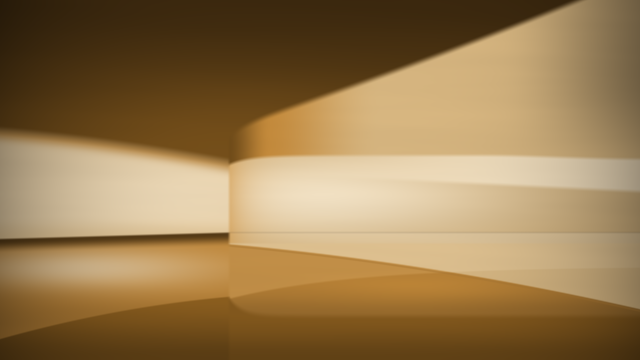
This background is drawn by a Shadertoy shader. Its source:

```glsl
// An abstract amber interior: a dark ceiling, two softly lit walls meeting at
// a corner, and a glossy floor. Curved boundaries are height functions of x,
// blended as soft layers, then finished with faint streaks and side shading.

#define CORNER_X 0.358
#define CEILING_BLUR 0.012
#define SIDE_SHADE 0.34
#define STREAK_AMOUNT 0.012

const vec3 UMBER = vec3(0.23, 0.155, 0.055);
const vec3 BROWN = vec3(0.43, 0.29, 0.095);
const vec3 AMBER = vec3(0.74, 0.52, 0.22);
const vec3 TAN   = vec3(0.84, 0.71, 0.50);
const vec3 CREAM = vec3(0.94, 0.875, 0.76);

// Soft coverage of the region above a boundary
float above(float y, float edge, float blur) {
    return smoothstep(-blur, blur, y - edge);
}

// Elliptical falloff of light
float glow(vec2 p, vec2 center, vec2 radius) {
    vec2 q = (p - center) / radius;
    return exp(-dot(q, q));
}

// Layered sines stretched sideways
float streaks(vec2 p) {
    float sum = 0.0, weight = 0.5;
    vec2 freq = vec2(5.0, 31.0);
    for (int i = 0; i < 4; i++) {
        sum += weight * sin(freq.x * p.x + 1.7 * sin(freq.y * p.y + 3.0 * p.x));
        freq *= 1.8;
        weight *= 0.55;
    }
    return sum;
}

vec3 ceilingColor(vec2 p) {
    vec3 c = mix(BROWN, UMBER, smoothstep(0.53, 1.02, p.y));
    return c * (1.0 + 0.10 * glow(p, vec2(0.34, 0.68), vec2(0.22, 0.18)));
}

vec3 leftWall(vec2 p) {
    vec3 c = mix(TAN, CREAM, 0.55 + 0.25 * glow(p, vec2(0.27, 0.46), vec2(0.2, 0.12)));
    return mix(c, TAN, 0.45 * smoothstep(0.06, 0.0, p.y - 0.34));
}

vec3 leftFloor(vec2 p, float wallBase, float px) {
    vec3 c = mix(AMBER * 0.84, AMBER, smoothstep(0.10, 0.24, p.y));
    c = mix(c, CREAM * 0.96, 0.68 * glow(p, vec2(0.13, 0.255), vec2(0.20, 0.055)));
    // Contact shadow below the wall
    c = mix(c, UMBER * 1.25, 0.9 * smoothstep(0.040, 0.004, wallBase - p.y));
    // Dark foreground with a curved rim
    float rim = 0.058 + 0.5 * p.x - 0.48 * p.x * p.x;
    vec3 front = mix(BROWN * 0.82, BROWN * 1.25, smoothstep(0.0, 0.17, p.y));
    return mix(front, c, above(p.y, rim, px));
}

vec3 rightWall(vec2 p, float d, float reflection, float px) {
    // Upper panel, dark at the corner and warm beside it
    vec3 upper = mix(BROWN, AMBER * 1.03, smoothstep(-0.005, 0.065, d));
    upper = mix(upper, TAN, smoothstep(0.045, 0.24, d));
    upper *= 1.0 - 0.22 * smoothstep(0.78, 1.0, p.x) * smoothstep(0.5, 0.8, p.y);

    // Lower panel with a broad pool of light
    vec3 lower = mix(TAN * 0.96, CREAM, glow(p, vec2(0.49, 0.455), vec2(0.30, 0.12)));
    lower = mix(lower, AMBER * 1.1, 0.55 * exp(-max(d, 0.0) * 32.0));

    // Pale tapering band
    float bandBase = 0.51 - 0.088 * (p.x - 0.52);
    float band = above(p.y, bandBase, 0.008) * smoothstep(0.40, 0.80, p.x);
    lower = mix(lower, CREAM * 1.015, 0.85 * band);

    // Skirting line, ledge and glossy reflection
    lower = mix(lower, CREAM * 0.97, 0.35 * above(0.354, p.y, px) * smoothstep(0.4, 0.8, p.x));
    lower *= 1.0 - 0.07 * smoothstep(px * 1.5, 0.0, abs(p.y - 0.354));
    vec3 gloss = mix(TAN, CREAM, 0.22);
    lower = mix(lower, gloss, above(0.324, p.y, 0.004));
    lower = mix(lower, TAN * 0.98, 0.7 * above(reflection, p.y, 0.003));

    float panelEdge = 0.568 - 0.025 * exp(-max(d, 0.0) * 30.0) - 0.010 * smoothstep(0.75, 1.0, p.x);
    return mix(lower, upper, above(p.y, panelEdge, 0.007));
}

vec3 rightFloor(vec2 p, float d, float reflection) {
    vec3 c = mix(AMBER * 0.77, AMBER * 0.94, smoothstep(0.12, 0.22, p.y));
    c = mix(c, mix(AMBER, TAN, 0.28), 0.75 * above(p.y, reflection, 0.004));
    c += vec3(0.05, 0.035, 0.01) * glow(p, vec2(0.65, 0.19), vec2(0.15, 0.05));
    float frontEdge = 0.122 + 0.05 * exp(-max(d, 0.0) * 50.0);
    vec3 front = mix(BROWN * 0.88, BROWN * 1.18, smoothstep(0.0, 0.13, p.y));
    return mix(front, c, above(p.y, frontEdge, 0.010));
}

void mainImage(out vec4 fragColor, in vec2 fragCoord) {
    vec2 p = fragCoord / iResolution.xy;
    float px = 1.2 / iResolution.y;
    float d = p.x - CORNER_X;

    // Left half: floor, wall, then ceiling with a warm fringe
    float wallBase = 0.336 + 0.05 * p.x;
    vec3 left = mix(leftFloor(p, wallBase, px), leftWall(p), above(p.y, wallBase, 0.004));
    float leftEdge = 0.630 - 0.16 * p.x - 0.24 * p.x * p.x;
    left = mix(left, AMBER * 0.95, 0.7 * glow(p, vec2(p.x, leftEdge), vec2(1.0, 0.020)));
    left = mix(left, ceilingColor(p), above(p.y, leftEdge + 0.006, CEILING_BLUR * 1.4));

    // Right half: floor, curved wall, then ceiling
    float reflection = 0.26 - 0.09 * exp(-max(d, 0.0) * 5.0);
    float floorEdge = 0.322 - 0.16 * d - 0.19 * d * d;
    vec3 right = mix(rightFloor(p, d, reflection), rightWall(p, d, reflection, px),
                     above(p.y, floorEdge, px));
    right = mix(right, AMBER * 0.9, 0.55 * smoothstep(0.005, 0.0, abs(p.y - floorEdge + 0.005)));
    float e = p.x - 0.443;
    float rightEdge = 0.694 + 0.60 * e + 0.13 * e * e - 0.025 * exp(-max(d, 0.0) * 40.0);
    right = mix(right, ceilingColor(p), above(p.y, rightEdge, CEILING_BLUR));

    // Join at the corner, then streaks and side shading
    vec3 color = mix(left, right, smoothstep(-px, px, d));
    color *= 1.0 + STREAK_AMOUNT * streaks(p);
    color *= 1.0 - SIDE_SHADE * pow(abs(2.0 * p.x - 1.0), 4.0);
    fragColor = vec4(clamp(color, 0.0, 1.0), 1.0);
}
```
